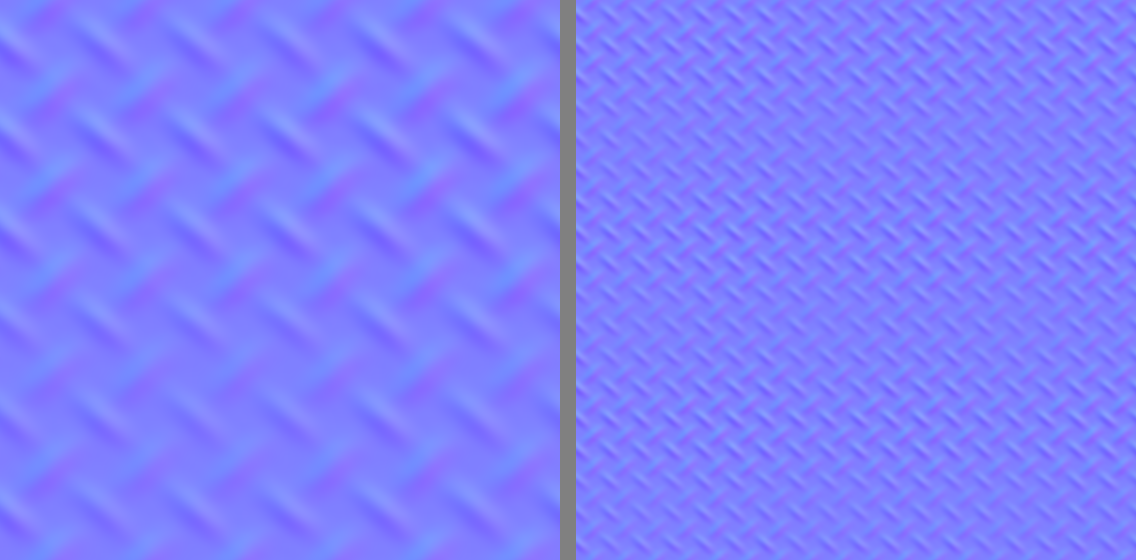
Left, the tile; right, the same tile 3 across and 3 down.
A WebGL 1 fragment shader for this texture map:

```glsl
precision highp float;
// Tangent-space normal map of a soft diagonal weave, six repeats across and down.
uniform vec2 u_resolution;

const float REPEATS = 6.0;
const float TAU = 6.2831853;

float hash(vec2 p) {
  vec3 q = fract(p.xyx * vec3(0.1031, 0.1030, 0.0973));
  q += dot(q, q.yzx + 33.33);
  return fract((q.x + q.y) * q.z);
}

// Slope at a lattice point, wrapped to the given period
vec2 latticeSlope(vec2 cell, float period) {
  float angle = TAU * hash(mod(cell, period) + period * 1.7);
  return vec2(cos(angle), sin(angle));
}

// Tiling gradient noise, about -0.7 to 0.7
float gradientNoise(vec2 p, float period) {
  vec2 i = floor(p), f = p - i;
  vec2 w = f * f * f * (f * (f * 6.0 - 15.0) + 10.0);
  vec2 e = vec2(1.0, 0.0);
  float a = dot(latticeSlope(i, period), f);
  float b = dot(latticeSlope(i + e.xy, period), f - e.xy);
  float c = dot(latticeSlope(i + e.yx, period), f - e.yx);
  float d = dot(latticeSlope(i + e.xx, period), f - e.xx);
  return mix(mix(a, b, w.x), mix(c, d, w.x), w.y);
}

// Rounded strand: long axis u, short axis v, with an S-shaped bend
float strand(vec2 d, vec2 axis, float width, float bend) {
  float u = dot(d, axis);
  float v = dot(d, vec2(-axis.y, axis.x)) - bend * sin(8.0 * u);
  return exp(-u * u / 0.13 - v * v / (width * width));
}

// Cloth height, p in repeats
float weaveHeight(vec2 p) {
  p += 0.03 * vec2(gradientNoise(p, REPEATS), gradientNoise(p + 0.5, REPEATS));
  vec2 f = fract(p);
  float h = 0.08 * gradientNoise(p * 2.0, REPEATS * 2.0);
  h += 0.025 * gradientNoise(p * 6.0, REPEATS * 6.0);
  for (int y = -1; y <= 1; y++) {
    for (int x = -1; x <= 1; x++) {
      vec2 d = f - vec2(float(x), float(y));
      h += strand(d - vec2(0.55, 0.0), vec2(0.74, 0.673), 0.16, 0.012);
      h += strand(d - vec2(0.09, 0.53), vec2(0.755, -0.656), 0.14, 0.0);
    }
  }
  return h;
}

void main() {
  vec2 uv = gl_FragCoord.xy / u_resolution;
  vec2 p = uv * REPEATS;

  // Surface slope by central differences
  vec2 e = vec2(0.01, 0.0);
  vec2 slope = vec2(weaveHeight(p + e.xy) - weaveHeight(p - e.xy),
                    weaveHeight(p + e.yx) - weaveHeight(p - e.yx)) / (2.0 * e.x);

  // Relief is deeper toward the upper right and uneven between repeats
  float relief = 1.0 + 0.19 * sin(TAU * (uv.y - 0.5)) + 0.1 * cos(TAU * (uv.x - 0.83));
  relief += 0.28 * gradientNoise(p + 0.3, REPEATS);

  vec2 tilt = -slope * relief * vec2(0.0115, 0.0195);
  gl_FragColor = vec4(vec2(0.5) + tilt, 1.0, 1.0);
}
```
